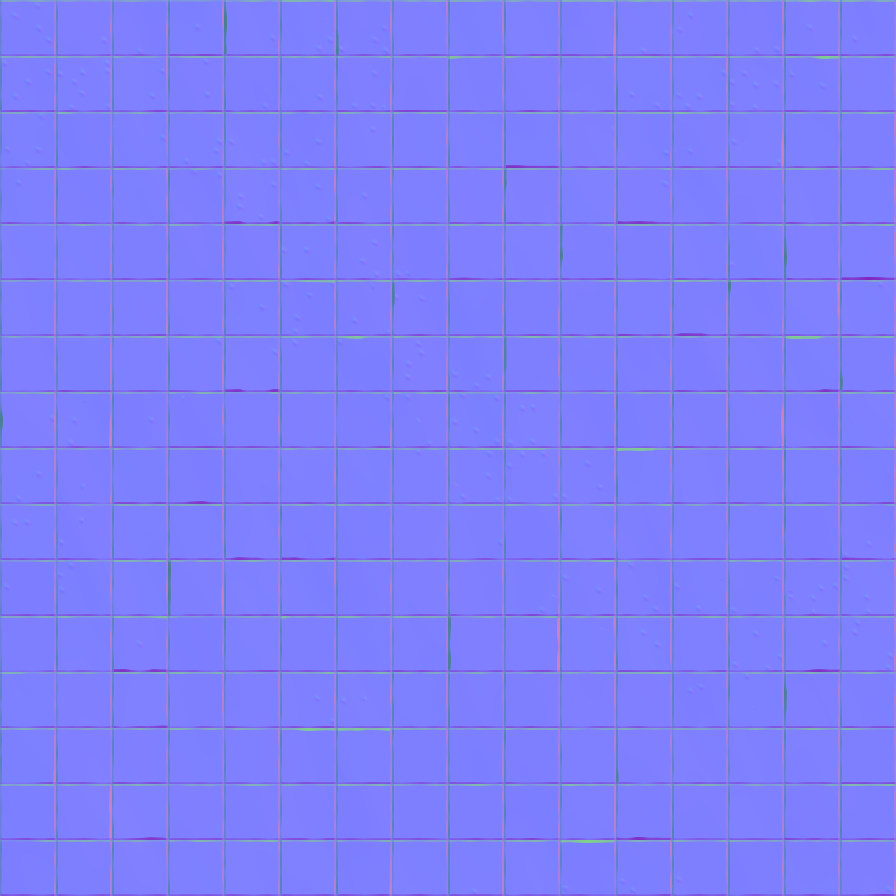
Write a Shadertoy shader that draws this texture map.

```glsl
// Tangent-space normal map of a 16 by 16 grid of square tiles with worn, bevelled joints.

const float TILES = 16.0;
const float BEVEL_WIDTH = 0.031;   // in tile units

float hash(vec2 p) {
    vec3 q = fract(p.xyx * vec3(0.1031, 0.1030, 0.0973));
    q += dot(q, q.yzx + 33.33);
    return fract((q.x + q.y) * q.z);
}

vec2 latticeGradient(vec2 p) {
    float angle = 6.2832 * hash(p + 71.0);
    return vec2(cos(angle), sin(angle));
}

float gradientNoise(vec2 p) {
    vec2 i = floor(p), f = fract(p);
    vec2 u = f * f * f * (f * (f * 6.0 - 15.0) + 10.0);
    vec2 e = vec2(0.0, 1.0);
    float a = dot(latticeGradient(i), f);
    float b = dot(latticeGradient(i + e.yx), f - e.yx);
    float c = dot(latticeGradient(i + e.xy), f - e.xy);
    float d = dot(latticeGradient(i + e.yy), f - e.yy);
    return mix(mix(a, b, u.x), mix(c, d, u.x), u.y);
}

// Strength of one bevelled side; seed varies its depth and picks the chipped ones.
float bevel(float dist, float along, float seed, float pixel) {
    float wear = gradientNoise(vec2(along * 3.0, seed * 40.0));
    float chipNoise = gradientNoise(vec2(along * 1.5, seed * 90.0));
    float chip = step(0.94, seed) * smoothstep(-0.15, 0.15, chipNoise);
    float width = BEVEL_WIDTH * (1.0 + 0.35 * wear + 0.5 * chip);
    float cover = 1.0 - smoothstep(width - 0.5 * pixel, width + 0.5 * pixel, dist);
    float depth = 0.75 + 0.5 * fract(seed * 7.0);
    return cover * (depth + 0.9 * wear + 0.8 * chip);
}

// Slope of small pits, gathered in a few patches of tiles.
vec2 pitSlope(vec2 p, float density) {
    vec2 q = p * density;
    vec2 cell = floor(q);
    float patchMask = smoothstep(0.05, 0.3, gradientNoise(p * 0.23 + 5.3));
    float present = step(1.0 - 0.12 * patchMask, hash(cell + 17.0));
    vec2 jitter = vec2(hash(cell + 3.0), hash(cell + 9.0)) - 0.5;
    vec2 offset = fract(q) - 0.5 - 0.4 * jitter;
    offset.x += 0.4 * offset.y;
    vec2 d = offset / 0.22;
    return present * 0.22 * d * exp(-dot(d, d));
}

// Faint tilt of each tile plus broad slanted undulation of the glaze.
vec2 faceSlope(vec2 p, vec2 tile) {
    vec2 tilt = vec2(hash(tile + 41.0), hash(tile + 57.0)) - 0.5;
    vec2 slanted = vec2(p.x + 0.35 * p.y, 0.3 * p.y);
    float wave = gradientNoise(slanted * 0.9);
    float ripple = gradientNoise(slanted * 2.1 + 20.0);
    return vec2(-0.012, 0.0) + 0.018 * tilt + vec2(0.035, 0.012) * (wave + 0.4 * ripple);
}

void mainImage(out vec4 fragColor, in vec2 fragCoord) {
    vec2 p = fragCoord / iResolution.xy * TILES;
    float pixel = TILES / min(iResolution.x, iResolution.y);
    vec2 tile = floor(p), f = fract(p);

    // Each tile owns its four sides
    float left   = bevel(f.x,       p.y, hash(tile + 101.0), pixel);
    float right  = bevel(1.0 - f.x, p.y, hash(tile + 211.0), pixel);
    float bottom = bevel(f.y,       p.x, hash(tile + 307.0), pixel);
    float top    = bevel(1.0 - f.y, p.x, hash(tile + 401.0), pixel);

    // Flatten the crossings of the joints
    float acrossX = clamp(left + right, 0.0, 1.0);
    float acrossY = clamp(bottom + top, 0.0, 1.0);
    float crossing = 1.0 - 0.6 * acrossX * acrossY;

    // Sides face outward and lose blue in the joint
    vec2 slope = vec2(0.26 * right - 0.20 * left, 0.28 * top - 0.28 * bottom) * crossing;
    float loss = (0.38 * left + 0.20 * right + 0.20 * bottom + 0.40 * top) * crossing;
    slope += (faceSlope(p, tile) + pitSlope(p, 5.0)) * (1.0 - max(acrossX, acrossY));

    vec3 normal = vec3(slope, 1.0 - loss);
    fragColor = vec4(clamp(0.5 + 0.5 * normal, 0.0, 1.0), 1.0);
}
```
